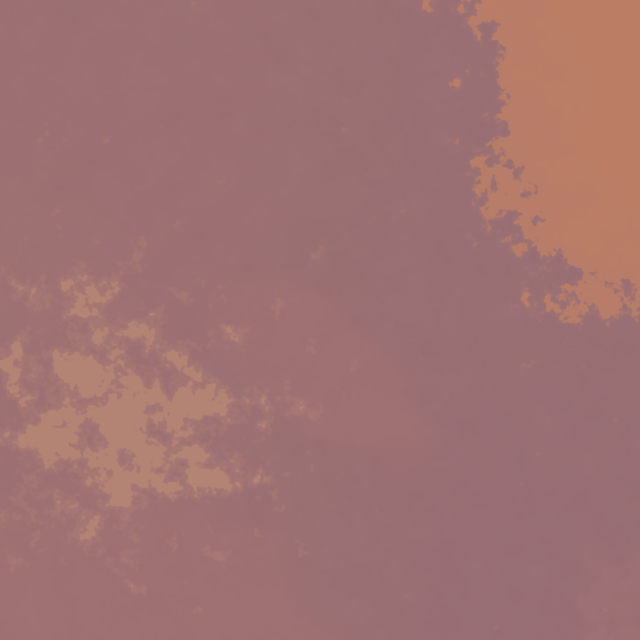
Reproduce this texture procedurally as a WebGL 2 fragment shader.

```glsl
#version 300 es
precision highp float;
// Weathered mauve plaster: a soft cool-to-rose ground, one ragged orange
// patch in the upper right and crumbling tan flecks on the left. Both are
// shape fields eroded by gradient-noise fbm and cut with a soft threshold.

#define MAUVE vec3(0.610, 0.440, 0.448)
#define COOL vec3(0.596, 0.434, 0.456)
#define ROSE vec3(0.625, 0.442, 0.450)
#define ORANGE vec3(0.720, 0.490, 0.409)
#define TAN vec3(0.703, 0.513, 0.455)
#define GRAIN_FREQ 17.0
#define ORANGE_EROSION 0.10
#define ORANGE_SOFTNESS 0.014
#define TAN_SOFTNESS 0.24
#define MOTTLE 0.005

uniform vec2 u_resolution;
out vec4 fragColor;

// Unit gradient with a hashed angle for each lattice cell
vec2 gradientAt(vec2 cell) {
    vec3 h = fract(cell.xyx * vec3(0.1031, 0.1030, 0.0973));
    h += dot(h, h.yzx + 33.33);
    float angle = 6.28318 * fract((h.x + h.y) * h.z);
    return vec2(cos(angle), sin(angle));
}

float gradientNoise(vec2 p) {
    vec2 i = floor(p), f = fract(p);
    vec2 u = f * f * f * (f * (f * 6.0 - 15.0) + 10.0);
    vec2 e = vec2(1.0, 0.0);
    float bottom = mix(dot(gradientAt(i), f),
                       dot(gradientAt(i + e.xy), f - e.xy), u.x);
    float top = mix(dot(gradientAt(i + e.yx), f - e.yx),
                    dot(gradientAt(i + e.xx), f - e.xx), u.x);
    return mix(bottom, top, u.y);
}

float fbm(vec2 p) {
    float sum = 0.0, amplitude = 1.0;
    for (int octave = 0; octave < 4; octave++) {
        sum += amplitude * gradientNoise(p);
        p = mat2(0.8, 0.6, -0.6, 0.8) * p * 2.05 + 17.3;
        amplitude *= 0.68;
    }
    return sum;
}

// Bell-shaped falloff around a center
float bell(vec2 p, vec2 center, vec2 radius) {
    vec2 q = (p - center) / radius;
    return exp(-dot(q, q));
}

// Ellipse with a softened rim, its long axis along a unit direction
float softEllipse(vec2 p, vec2 center, vec2 axis, vec2 radius, float wobble) {
    vec2 q = p - center;
    q = vec2(dot(q, axis), dot(q, vec2(-axis.y, axis.x))) / radius;
    return 1.0 - smoothstep(0.75, 1.2, length(q) + wobble);
}

// Positive inside the upper-right patch
float orangeField(vec2 p) {
    float side = p.x - 0.78 + 0.5 * max(p.y - 0.9, 0.0);
    float slope = dot(p - vec2(0.79, 0.68), vec2(0.85, 0.52));
    return min(min(side, slope), p.y - 0.535);
}

void main() {
    vec2 p = gl_FragCoord.xy / u_resolution;
    float grain = fbm(p * GRAIN_FREQ + 3.7);
    float flecks = fbm(p * GRAIN_FREQ + 41.2);
    float drift = fbm(p * 4.0 + 90.5);

    // Ground: cool to the right, rose in the lower left
    float coolness = smoothstep(0.3, 0.75, p.x + 0.04 * drift);
    vec3 color = mix(MAUVE, COOL, coolness * (1.0 - 0.5 * p.y));
    float rose = softEllipse(p, vec2(0.50, 0.42), vec2(0.8, -0.6),
                             vec2(0.19, 0.09), 0.3 * drift);
    rose = max(rose, softEllipse(p, vec2(0.18, 0.02), vec2(1.0, 0.0),
                                 vec2(0.33, 0.19), 0.3 * drift));
    rose = max(rose, 0.5 * bell(p, vec2(0.02, 0.52), vec2(0.25, 0.3)));
    float corner = bell(p, vec2(0.98, 0.06), vec2(0.1, 0.1));
    rose = max(rose, 0.6 * smoothstep(0.4, 0.9, corner + 0.5 * grain));
    color = mix(color, ROSE, 0.9 * rose);
    color += MOTTLE * (0.4 * drift + grain);

    // Tan flecks: dense core, sparse cluster above, local dusty halo
    float density = 1.42 * bell(p, vec2(0.19, 0.32), vec2(0.27, 0.19))
                  + 0.50 * bell(p, vec2(0.10, 0.56), vec2(0.18, 0.15)) - 1.1;
    float tanField = density + flecks;
    float halo = smoothstep(-0.45, 0.0, tanField);
    float tanMask = smoothstep(-0.4 * TAN_SOFTNESS, TAN_SOFTNESS, tanField);
    color = mix(color, TAN, max(0.35 * halo, tanMask));

    // Orange patch with a crumbled border and a thin stain outside it
    float field = orangeField(p) + ORANGE_EROSION * grain;
    float stain = smoothstep(-0.035, 0.0, field);
    float patchMask = smoothstep(-ORANGE_SOFTNESS, ORANGE_SOFTNESS, field);
    vec3 orange = ORANGE + vec3(0.014, 0.005, -0.014)
                * smoothstep(0.0, 0.2, field);
    color = mix(color, orange, max(0.2 * stain, patchMask));

    fragColor = vec4(color, 1.0);
}
```
